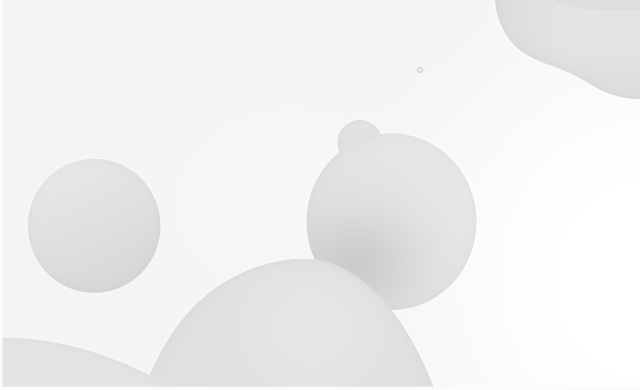
Write a Shadertoy shader that draws this background.

```glsl
// Pale studio backdrop with soft grey spheres, rounded mounds and a corner blob.
// Each form is a distance function, painted back to front with smooth shading;
// one unit is the canvas height, so the layout holds at any size.

const float BACKDROP = 0.957;
const float BACKDROP_LIT = 1.0;
const float RIM_WIDTH = 0.0025;
const float RIM_LIGHT = 0.018;
const float EDGE_SHADE = 0.022;
const float EDGE_DEPTH = 0.012;

const vec2 LEFT_BALL = vec2(0.2415, 0.421);
const vec2 LEFT_RADII = vec2(0.170, 0.172);
const vec2 MAIN_BALL = vec2(1.004, 0.4316);
const vec2 MAIN_RADII = vec2(0.218, 0.2265);
const vec2 SMALL_BALL = vec2(0.923, 0.635);
const float SMALL_RADIUS = 0.0577;
const vec2 BUBBLE = vec2(1.077, 0.8205);
const float BUBBLE_RADIUS = 0.0062;
const vec2 MOUND_TOP = vec2(0.780, 0.3365);
const vec2 HILL_TOP = vec2(0.0, 0.1346);
const float HILL_CURVE = 0.655;
const vec2 LOBE_A = vec2(1.421, 1.011);
const vec2 LOBE_A_RADII = vec2(0.152, 0.171);
const vec2 LOBE_B = vec2(1.641, 0.936);
const vec2 LOBE_B_RADII = vec2(0.2115, 0.190);
const float LOBE_BLEND = 0.09;
const vec2 MARGIN = vec2(0.0064, 0.0085);

// Approximate signed distance to an ellipse
float ellipse(vec2 p, vec2 radii) {
    float k = length(p / radii);
    float g = length(p / (radii * radii));
    return k * (k - 1.0) / max(g, 1e-4);
}

float smoothMin(float a, float b, float k) {
    float h = max(k - abs(a - b), 0.0) / k;
    return min(a, b) - h * h * k * 0.25;
}

// Hill with a quadratic top and steeper feet: q is relative to the summit
float hill(vec2 q, float curve, float steep) {
    float x2 = q.x * q.x;
    float slope = q.x * (2.0 * curve + 6.0 * steep * x2 * x2);
    return (q.y + curve * x2 + steep * x2 * x2 * x2) / sqrt(1.0 + slope * slope);
}

float coverage(float d) {
    return clamp(0.5 - d * iResolution.y, 0.0, 1.0);
}

float glow(vec2 p, vec2 center, vec2 size) {
    vec2 q = (p - center) / size;
    return exp(-dot(q, q));
}

// Paint a form over the tone, with a faint pale rim and a soft inner edge
void paint(inout float tone, float d, float shade) {
    tone += RIM_LIGHT * exp(-max(d, 0.0) / RIM_WIDTH);
    shade -= EDGE_SHADE * exp(min(d, 0.0) / EDGE_DEPTH);
    tone = mix(tone, shade, coverage(d));
}

void mainImage(out vec4 fragColor, in vec2 fragCoord) {
    vec2 p = fragCoord / iResolution.y;

    // Backdrop, brightest at the lower right
    float lit = 1.0 - smoothstep(0.12, 0.85, length((p - vec2(1.64, 0.28)) * vec2(1.0, 0.85)));
    float tone = mix(BACKDROP, BACKDROP_LIT, lit);
    tone += 0.012 * glow(p, vec2(0.75, 0.48), vec2(0.35, 0.28));

    // Corner blob with a shallow fold along the top
    float blob = smoothMin(ellipse(p - LOBE_A, LOBE_A_RADII),
                           ellipse(p - LOBE_B, LOBE_B_RADII), LOBE_BLEND);
    float blobShade = 0.868 + 0.028 * smoothstep(1.28, 1.48, p.x)
                    - 0.025 * smoothstep(0.92, 0.76, p.y);
    float foldX = max(p.x - LOBE_A.x, 0.0);
    float fold = 1.0 - 0.0278 * (1.0 - exp(-foldX / 0.043)) - p.y;
    blobShade -= 0.025 * coverage(fold);
    paint(tone, blob, blobShade);

    // Tiny bubble
    float ring = length(p - BUBBLE) - BUBBLE_RADIUS;
    tone = mix(tone, 0.93, coverage(ring));
    tone = mix(tone, 0.69, 0.8 * coverage(abs(ring) - 0.0009));

    // Left sphere, darker toward the lower right
    vec2 q = (p - LEFT_BALL) / LEFT_RADII;
    float leftShade = 0.877 - 0.032 * dot(q, normalize(vec2(0.45, -1.0)));
    paint(tone, ellipse(p - LEFT_BALL, LEFT_RADII), leftShade);

    // Small sphere behind the main one
    q = (p - SMALL_BALL) / SMALL_RADIUS;
    paint(tone, length(p - SMALL_BALL) - SMALL_RADIUS, 0.880 + 0.018 * q.y);

    // Main sphere with a contact shadow near the mound
    q = (p - MAIN_BALL) / MAIN_RADII;
    float mainShade = 0.893 + 0.012 * q.x + 0.008 * q.y;
    mainShade -= 0.085 * glow(p, vec2(0.92, 0.325), vec2(0.15, 0.125));
    paint(tone, ellipse(p - MAIN_BALL, MAIN_RADII), mainShade);

    // Central mound, its right flank steeper than its left
    q = p - MOUND_TOP;
    vec2 flank = q.x < 0.0 ? vec2(1.40, 20.3) : vec2(2.53, 37.7);
    float moundShade = 0.878 + 0.024 * glow(p, vec2(0.80, 0.16), vec2(0.20, 0.19));
    paint(tone, hill(q, flank.x, flank.y), moundShade);

    // Low hill at the left
    paint(tone, hill(p - HILL_TOP, HILL_CURVE, 0.0), 0.895);

    // Pale margins at the left and bottom
    vec2 inset = p - MARGIN;
    tone = mix(tone, 0.985, coverage(min(inset.x, inset.y)));

    fragColor = vec4(vec3(clamp(tone, 0.0, 1.0)), 1.0);
}
```
